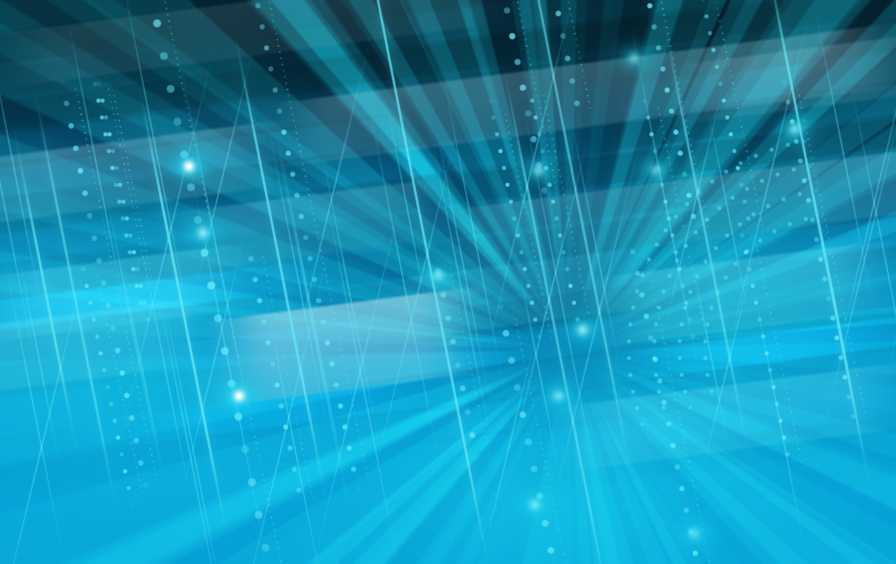
Write a WebGL 2 fragment shader that draws this background.

```glsl
#version 300 es
precision highp float;
uniform vec2 u_resolution;
out vec4 outColor;

const vec3 NIGHT = vec3(.015, .13, .18), DEEP = vec3(.015, .28, .41);
const vec3 OCEAN = vec3(.02, .5, .7), AQUA = vec3(.02, .63, .84);
const vec3 CYAN = vec3(.1, .84, .94), SPARK = vec3(.4, .91, .97), MIST = vec3(.68, .86, .91);
const vec2 RAY_CENTER = vec2(1.01, .38), ARC_CENTER = vec2(1.49, .38);
const float TAU = 6.2831853, RAY_STRENGTH = .34, STREAK_STRENGTH = .3;
const float BAND_TILT = .13, BAND_HALF = .04, LEAN = .195, BEAM_WIDTH = .002;
const int FINE_BEAMS = 54, ALL_COLUMNS = 19;

// Bands: center, half width, strength
const vec4 BANDS[12] = vec4[12](
  vec4(.61, .385, .19, .52), vec4(1.03, .83, .5, .24), vec4(1.42, .86, .18, .18), vec4(1.24, .63, .42, .22),
  vec4(.2, .69, .25, .26), vec4(.93, .48, .2, .2), vec4(1.3, .26, .27, .26), vec4(.1, .38, .22, .28),
  vec4(.55, .6, .2, .2), vec4(.2, .48, .2, .26), vec4(1.32, .48, .22, .3), vec4(.45, .95, .4, .12));
// Beams: x at the top edge, upper end, lower end, strength
const vec4 BEAMS[9] = vec4[9](
  vec4(.67, 1.2, -.02, .8), vec4(1.374, 1.1, .12, .8), vec4(.955, 1.2, .15, .6),
  vec4(.217, .85, .03, .9), vec4(-.02, .78, .18, .8), vec4(.03, .85, .08, .6),
  vec4(.405, .95, .1, .8), vec4(1.17, .98, .18, .6), vec4(.87, .9, -.1, .6));
// Dot columns: x at the top edge, upper end, lower end, dot radius
const vec4 COLUMNS[11] = vec4[11](
  vec4(.27, 1.1, -.1, .007), vec4(.895, 1.1, .66, .0055), vec4(.678, .53, .2, .005), vec4(.775, .45, -.1, .0058),
  vec4(1.15, 1.1, .6, .0045), vec4(.985, 1.1, .8, .0048), vec4(.455, 1.1, .15, .0045), vec4(.08, .84, .15, .0048),
  vec4(1.36, .85, .25, .0042), vec4(.35, .55, .12, .0045), vec4(1.03, .55, -.1, .0046));
// Glows: center, strength
const vec3 GLOWS[12] = vec3[12](
  vec3(.335, .705, 1), vec3(.424, .298, 1), vec3(.36, .587, .7), vec3(.955, .698, .6),
  vec3(1.163, .698, .5), vec3(1.409, .771, .6), vec3(1.124, .897, .5), vec3(.777, .512, .6),
  vec3(1.033, .415, .7), vec3(.99, .298, .6), vec3(.948, .105, .6), vec3(1.231, .054, .5));

float hash(float a, float b) {
  vec3 q = fract(vec3(a, b, a) * .1031);
  q += dot(q, q.yzx + 33.33);
  return fract((q.x + q.y) * q.z);
}
float glow(vec2 d, float size) { return exp(-dot(d, d) / (size * size)); }
float box(float x, float lo, float hi, float soft) {
  return smoothstep(lo - soft, lo + soft, x) * (1. - smoothstep(hi - soft, hi + soft, x));
}
float disc(vec2 d, float r, float px) { return 1. - smoothstep(r - px, r + px, length(d)); }
float line(float x, float w, float px) { return 1. - smoothstep(w * .3, w + px, abs(x)); }

vec3 backdrop(vec2 p) {
  vec3 c = mix(AQUA, OCEAN, smoothstep(.12, .58, p.y));
  c = mix(c, DEEP, smoothstep(.45, .78, p.y));
  c = mix(c, NIGHT, smoothstep(.66, .98, p.y));
  c = mix(c, DEEP, .45 * glow(p - vec2(1, .56), .26));
  c = mix(c, CYAN, .45 * glow((p - vec2(1, .1)) * vec2(.7, 1), .18));
  c = mix(c, CYAN, .35 * glow((p - vec2(.15, .38)) * vec2(.6, 1), .2));
  return mix(c, CYAN, .35 * glow(p - vec2(1.28, .45), .22));
}
// Overlapping wedges in three angular densities
float rays(vec2 d, float px) {
  float r = length(d), sum = 0.;
  for (float n = 19.; n < 50.; n += 14.) {
    float a = (atan(d.y, d.x) / TAU + .5) * n, id = mod(floor(a), n);
    float soft = n * px / (TAU * max(r, px)) + .015;
    sum += box(fract(a), .1, .4 + .4 * hash(id, n), soft) * hash(id + 7., n * 3.);
  }
  return sum * smoothstep(.03, .25, r) * exp(-.7 * r);
}
// Tilted rows whose brightness drifts along their length
float streaks(vec2 p) {
  float v = (p.y - BAND_TILT * p.x + 1.) * 17., row = floor(v);
  float u = p.x * 2.2 + 5. * hash(row, 3.), i = floor(u);
  float s = mix(hash(i, row), hash(i + 1., row), smoothstep(0., 1., u - i));
  return (s - .4) * box(fract(v), .06, .94, .06) * smoothstep(.05, .5, p.y);
}
float dots(vec2 p, float x, float r, float pitch, float px) {
  float i = floor(p.y / pitch), y = (i + .5) * pitch;
  return disc(p - vec2(x + LEAN * 1.06 * (1. - y), y), r, px) * (.4 + .6 * hash(i, x * 91.));
}

void main() {
  float px = 1. / u_resolution.y, light = 0., spots = 0.;
  vec2 p = gl_FragCoord.xy * px, q = p - ARC_CENTER;
  vec3 color = mix(backdrop(p), CYAN, RAY_STRENGTH * rays(p - RAY_CENTER, px));
  color *= 1. + STREAK_STRENGTH * streaks(p);
  for (int i = 0; i < 12; i++) { // misty bands
    vec4 b = BANDS[i];
    float x = p.x - b.x, y = p.y - b.y - BAND_TILT * x, h = BAND_HALF + .07 * b.w;
    float shape = box(y, -h, h, .004) * box(x, -b.z, b.z, .08) * (.85 + 4. * y);
    vec3 tint = mix(SPARK, MIST, max(step(.4, b.w), smoothstep(.5, .8, p.y)));
    color = mix(color, tint, b.w * shape);
  }
  for (int i = 0; i < 9; i++) { // main beams
    vec4 b = BEAMS[i];
    float x = p.x - b.x - LEAN * (1. - p.y);
    light += b.w * box(p.y, b.z + .12, b.y - .12, .12) * (line(x, BEAM_WIDTH, px) + .18 * exp(-abs(x) * 110.));
  }
  for (int i = 0; i < FINE_BEAMS; i++) { // fine beams leaning both ways
    float id = float(i), y = p.y - .2 - .55 * hash(id, 23.);
    float x = p.x - 1.7 * hash(id, 11.) + (i % 3 == 0 ? -.24 : LEAN) * y;
    light += .45 * line(x, BEAM_WIDTH * .5, px) * (1. - smoothstep(0., .2 + .2 * hash(id, 37.), abs(y)));
  }
  color = mix(color, SPARK, min(light, 1.) * .8);
  for (int i = 0; i < ALL_COLUMNS; i++) { // dot columns with fine companions
    float id = float(i), y = .3 + .5 * hash(id, 5.);
    vec4 c = i < 11 ? COLUMNS[i] : vec4(1.5 * hash(id, 9.), y + .2, y - .2, .0036);
    spots += box(p.y, c.z, c.y, .03) * (dots(p, c.x, c.w, c.w * 8.3, px) + .6 * dots(p, c.x + .022, .0014, .011, px));
  }
  float turn = atan(q.y, -q.x);
  for (float r = .24; r < .4; r += .045) { // dotted arcs
    float a = (floor(turn * r / .03) + .5) * .03 / r;
    spots += .6 * box(turn, -.4, 1.4, .1) * disc(q - r * vec2(-cos(a), sin(a)), .0035, px);
  }
  color = mix(color, SPARK, min(spots, 1.) * .85);
  for (int i = 0; i < 12; i++) { // glowing points
    vec3 g = GLOWS[i];
    color = mix(color, CYAN, .75 * g.z * glow((p - g.xy) * vec2(.8, 1), .024));
    color = mix(color, mix(SPARK, vec3(1), g.z * g.z), g.z * glow(p - g.xy, .01));
  }
  outColor = vec4(clamp(color, 0., 1.), 1);
}
```
